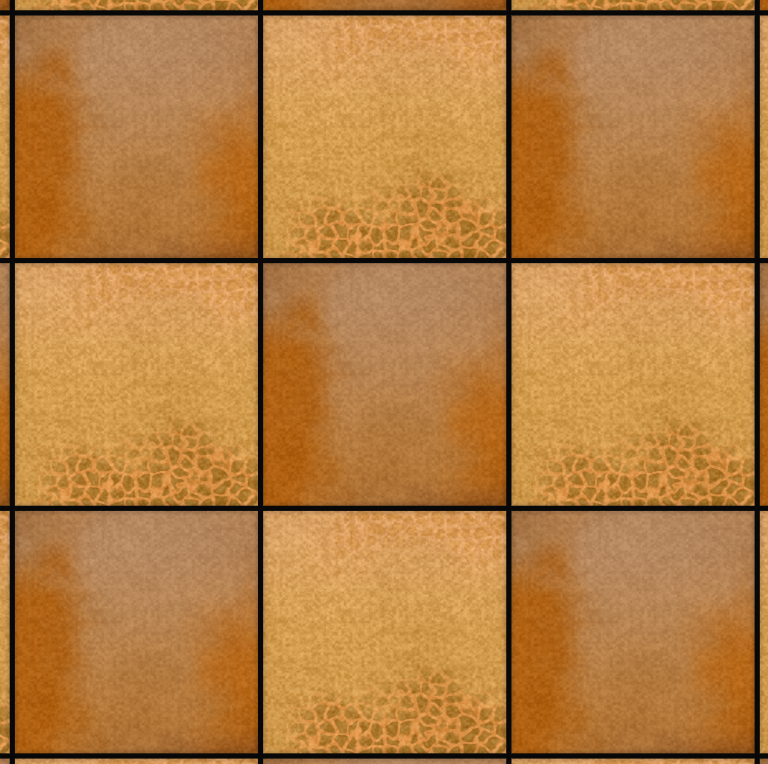
This pattern is drawn by a WebGL 2 fragment shader. Its source:

```glsl
#version 300 es
precision highp float;
// Checkerboard of glazed ceramic tiles, rusty brown and speckled gold, with black grout.
uniform vec2 u_resolution;
out vec4 fragColor;

float hash(vec2 p) {
  return fract(sin(dot(p, vec2(127.1, 311.7))) * 43758.5453);
}

float noise(vec2 p) {
  vec2 i = floor(p), f = fract(p);
  f = f * f * (3.0 - 2.0 * f);
  return mix(mix(hash(i), hash(i + vec2(1, 0)), f.x),
             mix(hash(i + vec2(0, 1)), hash(i + vec2(1, 1)), f.x), f.y);
}

float fbm(vec2 p) {
  float sum = 0.0, amp = 0.5;
  for (int k = 0; k < 4; k++) {
    sum += amp * noise(p);
    p = p * 2.03 + 17.3;
    amp *= 0.5;
  }
  return sum / 0.9375;
}

// Gap between the two nearest scattered points: zero on the veins between spots.
float spotGap(vec2 p) {
  vec2 cell = floor(p);
  float near = 9.0, next = 9.0;
  for (int y = -1; y <= 1; y++)
    for (int x = -1; x <= 1; x++) {
      vec2 c = cell + vec2(x, y);
      vec2 site = c + 0.1 + 0.8 * vec2(hash(c), hash(c + 41.7));
      float d = length(p - site);
      next = min(next, max(near, d));
      near = min(near, d);
    }
  return next - near;
}

// Matte brown centre with burnt orange creeping in from the sides.
vec3 rustTile(vec2 t, float cloud) {
  vec3 col = mix(vec3(0.71, 0.475, 0.23), vec3(0.71, 0.53, 0.37), smoothstep(0.1, 0.9, t.y));
  float wobble = (cloud - 0.5) * 0.3;
  float left = 1.0 - smoothstep(0.04, 0.40, t.x + wobble);
  float right = smoothstep(0.66, 0.98, t.x + wobble);
  left *= 1.0 - 0.75 * smoothstep(0.5, 0.95, t.y + wobble);
  right *= 1.0 - 0.9 * smoothstep(0.4, 0.78, t.y + wobble);
  col = mix(col, vec3(0.70, 0.385, 0.07), 0.95 * max(left, right));
  // Darker glaze along the bottom and upper left
  float foot = (1.0 - smoothstep(0.0, 0.14, t.y + wobble * 0.3)) * smoothstep(0.1, 0.8, t.x);
  col = mix(col, vec3(0.52, 0.30, 0.13), 0.5 * foot);
  return col * (1.0 - 0.09 * (1.0 - smoothstep(0.0, 0.25, t.x)) * smoothstep(0.6, 0.9, t.y));
}

// Pale gold with olive spots at the bottom and faint orange ones at the top.
vec3 goldTile(vec2 t, float cloud) {
  vec3 col = mix(vec3(0.82, 0.605, 0.30), vec3(0.85, 0.63, 0.39), smoothstep(0.45, 1.0, t.y));
  vec2 warp = vec2(noise(t * 30.0), noise(t * 30.0 + 9.0)) * 0.5;
  float gap = spotGap(t * vec2(17.0, 19.0) + warp);
  float spot = smoothstep(0.10, 0.38, gap);
  float wobble = (cloud - 0.5) * 0.3;
  float low = (1.0 - smoothstep(0.15, 0.33, t.y + wobble)) * smoothstep(0.0, 0.3, t.x + wobble);
  float high = smoothstep(0.74, 0.94, t.y + wobble) * smoothstep(0.2, 0.45, t.x + wobble);
  vec3 lowCol = mix(vec3(0.88, 0.58, 0.29), vec3(0.64, 0.44, 0.15), spot);
  vec3 highCol = mix(vec3(0.88, 0.63, 0.39), vec3(0.82, 0.56, 0.27), spot);
  col = mix(col, lowCol, 0.85 * low);
  return mix(col, highCol, 0.75 * high);
}

void main() {
  vec2 period = vec2(0.3233, 0.3242);
  vec2 p = (gl_FragCoord.xy / u_resolution - vec2(0.0160, 0.0105)) / period;
  vec2 cell = floor(p), t = fract(p);
  vec2 pixel = 1.0 / (u_resolution * period);

  // Alternate the two glazes
  bool rust = mod(cell.x + cell.y, 2.0) < 0.5;
  float cloud = fbm(t * 6.0 + (rust ? 3.0 : 50.0));
  vec3 col = rust ? rustTile(t, cloud) : goldTile(t, cloud);

  // Fine grain and soft mottling
  float grain = noise(t * 85.0) + 0.7 * noise(t * 150.0 + 31.0) - 0.85;
  col += grain * (rust ? vec3(0.07, 0.07, 0.06) : vec3(0.10, 0.11, 0.12));
  col += (cloud - 0.5) * 0.07;

  // Rounded tile edge, then grout
  vec2 toEdge = min(t, 1.0 - t);
  float edge = min(toEdge.x, toEdge.y);
  col *= mix(0.86, 1.0, smoothstep(0.008, 0.035, edge));
  vec2 grout = 1.0 - smoothstep(0.0105 - 0.6 * pixel, 0.0105 + 0.6 * pixel, toEdge);
  col = mix(col, vec3(0.035, 0.03, 0.03), max(grout.x, grout.y));
  fragColor = vec4(clamp(col, 0.0, 1.0), 1.0);
}
```
